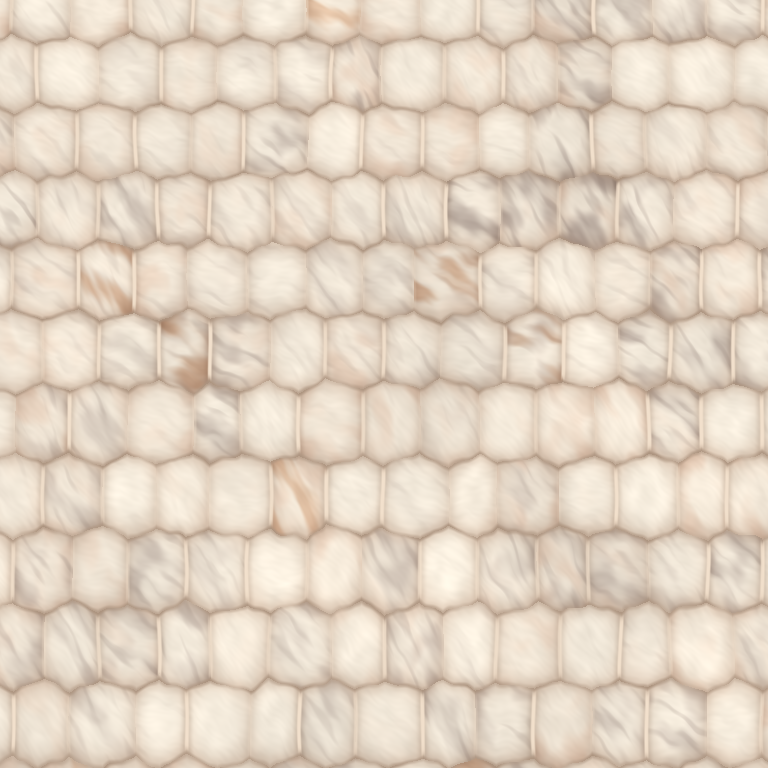
Give the GLSL for this texture, as a WebGL 2 fragment shader.

```glsl
#version 300 es
precision highp float;
// Chunky woven wool: offset rows of soft cream puffs tied by thin upright threads.

uniform vec2 u_resolution;
out vec4 outColor;

const float COLUMNS = 13.35;
const vec3 CREAM = vec3(0.968, 0.932, 0.872);
const vec3 TAN = vec3(0.85, 0.775, 0.70);
const vec3 SEAM = vec3(0.70, 0.61, 0.53);
const vec3 THREAD = vec3(0.95, 0.88, 0.80);
const vec3 GREY = vec3(0.60, 0.535, 0.50);
const vec3 BLUSH = vec3(0.85, 0.73, 0.64);
const vec3 RUST = vec3(0.80, 0.59, 0.43);

struct Puff {
    float dist;   // 0 at the centre, about 1 on the rim
    vec2 local;   // -1..1 inside the puff
    float width;  // in columns
    vec2 id;
};

float hash(vec2 p) {
    vec3 q = fract(p.xyx * vec3(0.1031, 0.1030, 0.0973));
    q += dot(q, q.yzx + 33.33);
    return fract((q.x + q.y) * q.z);
}

vec2 gradient(vec2 cell) {
    float angle = 6.2832 * hash(cell);
    return vec2(cos(angle), sin(angle));
}

float gradientNoise(vec2 p) {
    vec2 i = floor(p), f = p - i;
    vec2 u = f * f * f * (f * (f * 6.0 - 15.0) + 10.0);
    vec2 e = vec2(1.0, 0.0);
    float low = mix(dot(gradient(i), f), dot(gradient(i + e), f - e), u.x);
    float high = mix(dot(gradient(i + e.yx), f - e.yx), dot(gradient(i + 1.0), f - 1.0), u.x);
    return mix(low, high, u.y);
}

// Uneven position of the upright edge at the left of a puff
float edgeAt(float column, float row) {
    return column + 0.18 * (hash(vec2(column, row) + 41.0) - 0.5);
}

// The puff of one row that lies over or nearest to p
Puff puffInRow(vec2 p, float row) {
    float x = p.x - mix(0.72, 0.27, mod(row, 2.0));
    float column = floor(x);
    if (x < edgeAt(column, row)) column -= 1.0;
    else if (x >= edgeAt(column + 1.0, row)) column += 1.0;
    float left = edgeAt(column, row), right = edgeAt(column + 1.0, row);
    vec2 local = vec2((2.0 * x - left - right) / (right - left), 2.0 * (p.y - row) - 1.0);
    vec2 powered = pow(abs(local), vec2(3.4));
    return Puff(pow(powered.x + powered.y, 1.0 / 3.4), local, right - left, vec2(column, row));
}

// Streaks of fibre lying along a slanted direction
float fibre(vec2 p, float angle, vec2 scale, vec2 seed) {
    vec2 along = vec2(cos(angle), sin(angle));
    vec2 q = vec2(dot(p, along), dot(p, vec2(-along.y, along.x)));
    return gradientNoise(q * scale + seed);
}

// Cream wool with soft grey and blush clouds and a few long hairs
vec3 woolColor(vec2 p, vec2 id, float greyBand) {
    float angle = 0.6 + 0.7 * (hash(id + 5.0) - 0.5);
    vec2 seed = 60.0 * vec2(hash(id + 11.0), hash(id + 23.0));
    vec2 bent = p + 0.05 * vec2(gradientNoise(p * 3.0 + 13.0), gradientNoise(p * 3.0 + 47.0));
    float broad = fibre(bent, angle, vec2(1.1, 2.6), seed);
    float cloud = gradientNoise(bent * 3.0 + seed + 37.0);
    float thin = fibre(bent, angle + 0.15, vec2(1.4, 8.0), seed + 7.0);
    float fine = fibre(bent, angle - 0.2, vec2(4.0, 15.0), seed + 19.0);
    float greyness = smoothstep(0.35, 1.0, hash(id + 3.0)) * 0.7 + 0.55 * greyBand;
    greyness = min(greyness, 1.0);
    float blushness = smoothstep(0.3, 1.0, hash(id + 31.0));
    float greyCloud = smoothstep(-0.2, 0.6, broad + 0.5 * cloud + 0.25 * thin);
    float blushCloud = smoothstep(-0.1, 0.6, 0.6 * cloud - broad);
    vec3 color = mix(CREAM, BLUSH, blushness * (0.08 + 0.5 * blushCloud));
    color = mix(color, GREY, greyness * (0.05 + 0.65 * greyCloud));
    color = mix(color, GREY, (0.04 + 0.25 * greyness) * smoothstep(0.12, 0.5, thin));
    float rust = step(0.975, hash(id + 53.0)) * smoothstep(-0.1, 0.5, broad + 0.4 * thin);
    return mix(color, RUST, 0.5 * rust) + 0.025 * fine + 0.05 * cloud;
}

void main() {
    vec2 uv = gl_FragCoord.xy / u_resolution;
    float down = 1.0 - uv.y;

    // Rows grow slightly taller towards the bottom and wander a little
    vec2 p = vec2(uv.x * COLUMNS, -0.61 + down * (11.62 - 0.945 * down));
    p.x += 0.05 * gradientNoise(p * 1.3);
    p.y += 0.09 * gradientNoise(p * 1.1 + 30.0) + 0.04 * gradientNoise(p * 4.0 + 66.0);

    // Nearest puff, and the gap to the nearest puff of another row
    Puff puff = puffInRow(p, floor(p.y));
    float rival = 9.0;
    for (int side = -1; side <= 1; side += 2) {
        Puff other = puffInRow(p, floor(p.y) + float(side));
        rival = min(rival, max(other.dist, puff.dist));
        if (other.dist < puff.dist) {
            rival = puff.dist;
            puff = other;
        }
    }
    float gap = rival - puff.dist;

    // Rounded wool, greyer in a band of rows above the middle
    float greyBand = exp(-pow((down - 0.33) / 0.13, 2.0)) * (0.7 + gradientNoise(p * 0.5 + 4.0));
    vec3 color = woolColor(p, puff.id, greyBand);
    float roundness = length(puff.local) + 0.08 * dot(puff.local, vec2(0.4, 0.9));
    color *= mix(vec3(1.0), TAN / CREAM, 0.85 * smoothstep(0.45, 1.4, roundness));
    color *= 1.0 + 0.06 * gradientNoise(p * 0.45 + 17.0);

    // Upright threads in shallow grooves, some sunk out of sight
    float fromEdge = (1.0 - abs(puff.local.x)) * 0.5 * puff.width;
    vec2 edgeId = puff.id + vec2(step(0.0, puff.local.x), 71.0);
    float strength = smoothstep(0.1, 0.8, hash(edgeId));
    float reach = 1.0 - smoothstep(0.6, 0.9, abs(puff.local.y));
    float groove = 1.0 - smoothstep(0.01, 0.14, fromEdge);
    color = mix(color, color * SEAM / TAN, groove * (0.08 + 0.34 * strength));
    float thread = 1.0 - smoothstep(0.012, 0.052, fromEdge);
    color = mix(color, THREAD, thread * reach * (0.2 + 0.8 * strength));

    // Scalloped seams between rows, deepest where grooves meet them
    float wear = 0.45 + 0.6 * gradientNoise(p * 1.8 + 90.0);
    float corner = 1.0 - smoothstep(0.0, 0.28, fromEdge);
    float seam = 1.0 - smoothstep(0.0, 0.21, gap);
    color = mix(color, SEAM, clamp(wear + 0.3 * corner, 0.0, 1.0) * seam);
    color = mix(color, color * TAN / CREAM, 0.3 * (1.0 - smoothstep(0.05, 0.6, gap)));
    outColor = vec4(clamp(color, 0.0, 1.0), 1.0);
}
```
